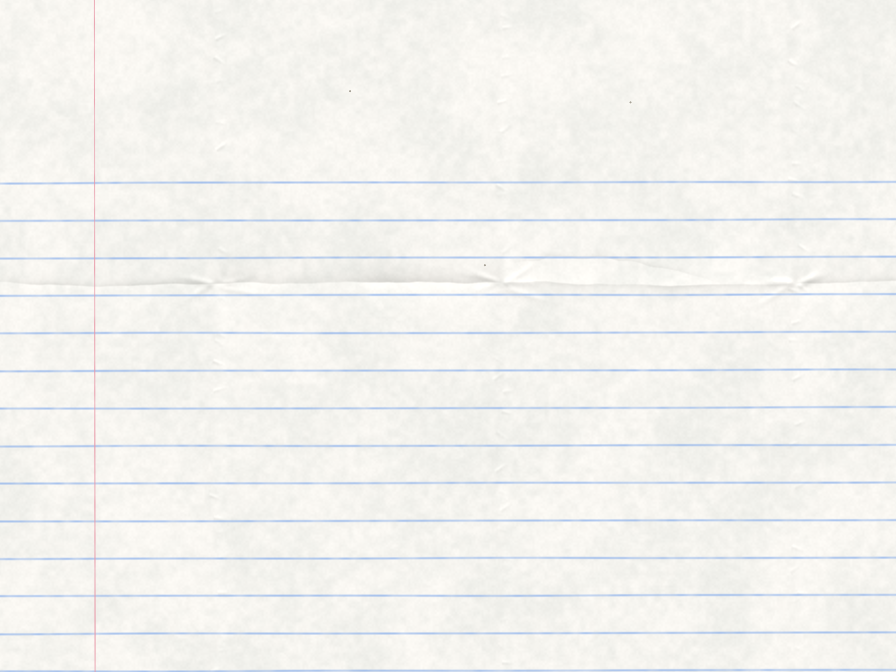
Write a Shadertoy shader that draws this texture.

```glsl
// Creased sheet of ruled notebook paper with blue lines, a pink margin and old folds.

// Lengths are in canvas heights.
const float LINE_TOP = 0.7274;      // height of the uppermost rule
const float LINE_STEP = 0.0559;
const float LINE_COUNT = 14.0;
const float LINE_WIDTH = 0.0030;
const float LINE_TILT = 0.0016;
const float LINE_SOFT = 0.0016;     // bleed of the ink into the paper
const float MARGIN_X = 0.1415;
const float MARGIN_WIDTH = 0.0018;
const float FOLD_Y = 0.578;
const vec3 FOLD_X = vec3(0.321, 0.7465, 1.184);
const float TICK_STEP = 0.036;      // spacing of nicks along upright folds
const float GRAIN = 0.017;
const float MOTTLE = 0.9;
const float SPECK_CELL = 0.16;

const vec3 PAPER_LIGHT = vec3(0.984, 0.975, 0.955);
const vec3 PAPER_SHADE = vec3(0.938, 0.938, 0.918);
const vec3 LINE_INK = vec3(0.50, 0.66, 0.92);
const vec3 MARGIN_INK = vec3(0.91, 0.60, 0.66);
const vec3 SPECK_INK = vec3(0.45, 0.42, 0.36);

// Shading of each fold panel: strength and reach above, then below.
const vec4 PANELS[4] = vec4[4](
    vec4(-0.080, 0.005, 0.020, 0.012), vec4(-0.105, 0.013, 0.040, 0.018),
    vec4(0.028, 0.035, -0.080, 0.005), vec4(-0.130, 0.006, 0.035, 0.030));

float hash(vec2 p) {
    vec3 q = fract(p.xyx * 0.1031);
    q += dot(q, q.yzx + 33.33);
    return fract((q.x + q.y) * q.z);
}

float noise(vec2 p) {
    vec2 i = floor(p), f = fract(p);
    f = f * f * (3.0 - 2.0 * f);
    return mix(mix(hash(i), hash(i + vec2(1, 0)), f.x),
               mix(hash(i + vec2(0, 1)), hash(i + 1.0), f.x), f.y);
}

float fbm(vec2 p) {
    float sum = 0.0, amp = 0.5;
    for (int i = 0; i < 4; i++) {
        sum += amp * noise(p);
        p = mat2(1.6, 1.2, -1.2, 1.6) * p + 17.3;
        amp *= 0.5;
    }
    return sum / 0.9375;
}

// Embossed stroke from a to b: lit on one side, dark on the other.
float crease(vec2 p, vec2 a, vec2 b, float width) {
    vec2 along = b - a, rel = p - a;
    float len = length(along);
    float t = dot(rel, along) / (len * len);
    float side = (along.x * rel.y - along.y * rel.x) / (len * width);
    float taper = smoothstep(0.0, 0.15, t) * smoothstep(1.0, 0.3, t);
    return 2.0 * side * exp(-side * side) * taper;
}

// One-sided falloff away from a fold.
float falloff(float d, float reach) {
    return smoothstep(-0.002, 0.002, d) * exp(-max(d, 0.0) / reach);
}

float crossFold(vec2 p) {
    vec4 panel = PANELS[0];
    for (int i = 0; i < 3; i++)
        panel = mix(panel, PANELS[i + 1], smoothstep(-0.012, 0.012, p.x - FOLD_X[i]));
    float d = p.y - FOLD_Y - 0.016 * (fbm(vec2(p.x * 9.0, 3.0)) - 0.5);
    float wear = 0.4 + 1.0 * noise(vec2(p.x * 14.0, 8.0));
    float shade = panel.x * falloff(d, panel.y) + panel.z * falloff(-d, panel.w);
    // Upper lip of the raised panel
    float lip = d - 0.043 + 0.9 * pow(p.x - 0.87, 2.0) + 0.008 * noise(p.xx * 30.0);
    float span = smoothstep(0.75, 0.80, p.x) * smoothstep(1.10, 0.98, p.x);
    return shade * wear - 0.06 * span * falloff(lip, 0.004);
}

float uprightFolds(vec2 p) {
    float shade = 0.0;
    for (int i = 0; i < 3; i++) {
        float x = FOLD_X[i] + 0.008 * (noise(vec2(p.y * 18.0, float(i) * 9.0)) - 0.5);
        float d = (p.x - x) / 0.012;
        shade += 0.010 * d * exp(-d * d);
        // Short nicks scattered along the fold
        for (int k = -1; k <= 1; k++) {
            float cell = floor(p.y / TICK_STEP) + float(k);
            vec2 id = vec2(cell, float(i) * 7.0 + 2.0);
            vec2 a = vec2(x - 0.012 + 0.016 * hash(id), (cell + hash(id + 31.0)) * TICK_STEP);
            vec2 b = a + vec2(0.022, 0.034 * (hash(id + 57.0) - 0.5));
            shade += 0.045 * hash(id + 83.0) * crease(p, a, b, 0.003);
        }
        // Wrinkles fanning out where the folds cross
        for (int k = 0; k < 6; k++) {
            vec2 id = vec2(float(k), float(i) + 40.0);
            float way = k % 2 == 0 ? 1.0 : -1.0;
            float angle = 1.5 * (hash(id) - 0.5);
            float reach = 0.05 + 0.05 * hash(id + 11.0);
            vec2 hub = vec2(FOLD_X[i], FOLD_Y + 0.012 * (hash(id + 23.0) - 0.5));
            vec2 tip = hub + reach * vec2(way * cos(angle), sin(angle));
            shade += 0.04 * way * crease(p, hub, tip, 0.005);
        }
    }
    return shade;
}

float stroke(float d, float width, float soft) {
    return smoothstep(0.5 * width + 0.5 * soft, 0.5 * width - 0.5 * soft, abs(d));
}

void mainImage(out vec4 fragColor, in vec2 fragCoord) {
    float pixel = 1.0 / iResolution.y;
    vec2 p = fragCoord * pixel;

    // Paper: soft dents, mottling and grain
    vec2 warp = p + 0.12 * vec2(fbm(p * 4.0), fbm(p * 4.0 + 50.0));
    float dent = fbm(warp * 7.0) - fbm((warp + vec2(0.015, -0.022)) * 7.0);
    float tone = 0.57 + MOTTLE * (fbm(p * 11.0 + 9.0) - 0.5 + 1.1 * dent);
    tone += 0.45 * (noise(p * 90.0) - 0.5);
    vec3 color = mix(PAPER_SHADE, PAPER_LIGHT, smoothstep(0.1, 0.95, tone));
    color += GRAIN * (noise(p * 330.0) + noise(p * 150.0) - 1.0);

    // Folds
    color += crossFold(p) + uprightFolds(p);

    // Ruled lines, with slightly uneven ink
    float row = (LINE_TOP + LINE_TILT * p.x - p.y) / LINE_STEP;
    float index = clamp(round(row), 0.0, LINE_COUNT - 1.0);
    float drift = 0.0012 * (noise(vec2(p.x * 4.0, index * 5.0)) - 0.5);
    float ink = 0.42 + 0.25 * noise(vec2(p.x * 70.0, index * 13.0));
    float rule = stroke((row - index) * LINE_STEP + drift, LINE_WIDTH, pixel + LINE_SOFT);
    color = mix(color, LINE_INK, ink * rule);

    // Margin
    float marginInk = 0.55 + 0.3 * noise(vec2(5.0, p.y * 60.0));
    float margin = stroke(p.x - MARGIN_X + 0.001 * p.y, MARGIN_WIDTH, pixel);
    color = mix(color, MARGIN_INK, marginInk * margin);

    // Sparse specks
    vec2 cell = floor(p / SPECK_CELL);
    vec2 spot = (cell + 0.1 + 0.8 * vec2(hash(cell + 3.0), hash(cell + 71.0))) * SPECK_CELL;
    float speck = step(0.9, hash(cell + 19.0)) * stroke(length(p - spot), 0.003, pixel);
    color = mix(color, SPECK_INK, 0.6 * speck);

    fragColor = vec4(clamp(color, 0.0, 1.0), 1.0);
}
```
